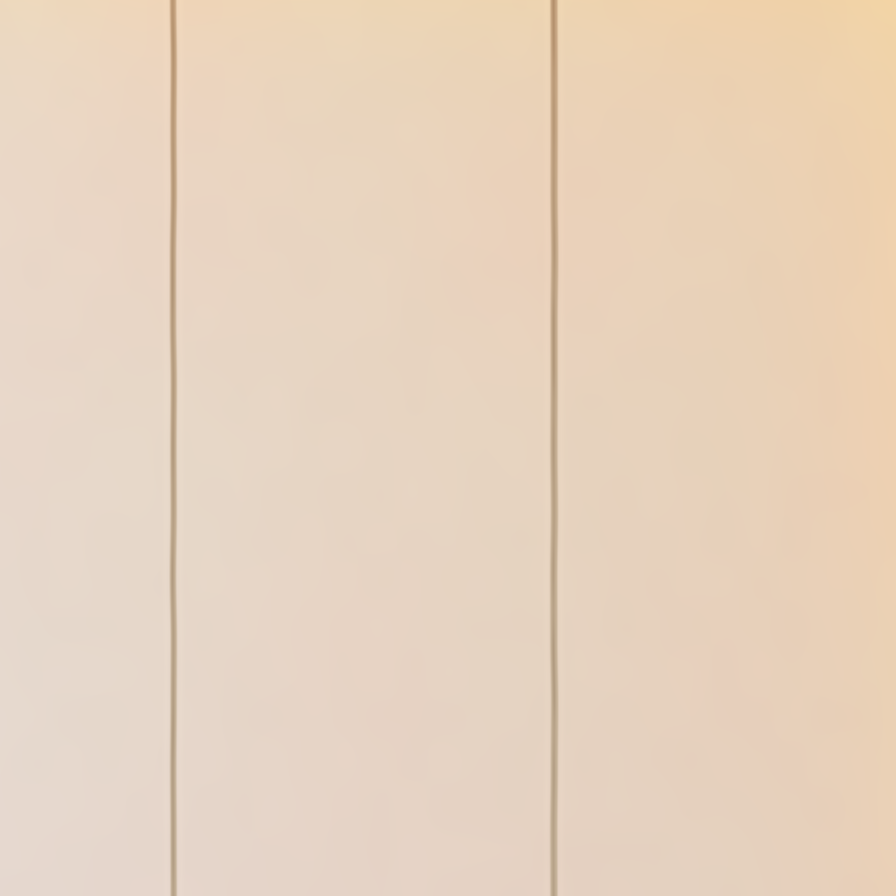
A WebGL 2 fragment shader for this texture:

```glsl
#version 300 es
precision highp float;
// Smooth cream wall panels split by thin vertical grooves under warm light.

uniform vec2 u_resolution;
out vec4 fragColor;

const float PANEL_WIDTH = 0.425;
const float FIRST_GROOVE = 0.1935;

float hash(vec2 p) {
    p = fract(p * vec2(0.1031, 0.1137));
    p += dot(p, p.yx + 33.33);
    return fract((p.x + p.y) * p.x * 97.3);
}

float noise(vec2 p) {
    vec2 cell = floor(p);
    vec2 f = fract(p);
    f = f * f * (3.0 - 2.0 * f);
    float low = mix(hash(cell), hash(cell + vec2(1.0, 0.0)), f.x);
    float high = mix(hash(cell + vec2(0.0, 1.0)), hash(cell + 1.0), f.x);
    return mix(low, high, f.y);
}

// Soft-edged band around zero
float band(float d, float halfWidth, float soft) {
    return 1.0 - smoothstep(halfWidth - soft, halfWidth + soft, abs(d));
}

// Pale at lower left, peach toward the right, golden at the top and right rims
vec3 wallLight(vec2 uv) {
    vec3 bottom = mix(vec3(0.897, 0.850, 0.815), vec3(0.895, 0.802, 0.730), uv.x);
    vec3 top = mix(vec3(0.916, 0.845, 0.778), vec3(0.920, 0.810, 0.692), uv.x);
    vec3 color = mix(bottom, top, uv.y);
    color += vec3(0.016, 0.002, -0.037) * exp((uv.y - 1.0) / 0.09);
    color += vec3(0.020, 0.016, -0.014) * exp((uv.x - 1.0) / 0.09);
    return color;
}

// Broad pink and beige drift with faint fine blotches
vec3 mottling(vec2 uv) {
    float drift = noise(uv * vec2(5.0, 4.0) + 7.0) - 0.5;
    float blotch = noise(uv * vec2(26.0, 20.0)) - 0.5;
    return drift * vec3(0.010, -0.010, -0.006) + blotch * vec3(0.006);
}

void main() {
    vec2 uv = gl_FragCoord.xy / u_resolution;
    float pixel = 1.0 / u_resolution.x;

    // Signed distance to the nearest groove
    float position = (uv.x - FIRST_GROOVE) / PANEL_WIDTH;
    float grooveId = floor(position + 0.5);
    float wobble = (noise(vec2(grooveId * 17.0 + 3.0, uv.y * 14.0)) - 0.5) * 0.0010;
    float d = (position - grooveId) * PANEL_WIDTH + wobble;

    vec3 color = wallLight(uv) + mottling(uv);

    // Faint bright lips beside the cut
    float lip = band(abs(d) - 0.0085, 0.002, 0.002 + pixel);
    color += lip * vec3(0.010, 0.010, 0.008);

    // Groove: soft brown cut with a darker core, warmer near the top
    vec3 grooveColor = mix(vec3(0.765, 0.690, 0.590), vec3(0.780, 0.645, 0.505), uv.y * uv.y);
    float halfWidth = 0.0034 + 0.0005 * grooveId;
    float soft = max(0.0016, pixel);
    color = mix(color, grooveColor, band(d, halfWidth, soft));
    float shade = 0.7 + 0.5 * noise(vec2(grooveId * 11.0, uv.y * 22.0));
    color -= band(d + 0.0004, 0.0014, soft) * shade * vec3(0.070, 0.075, 0.075);

    fragColor = vec4(clamp(color, 0.0, 1.0), 1.0);
}
```
